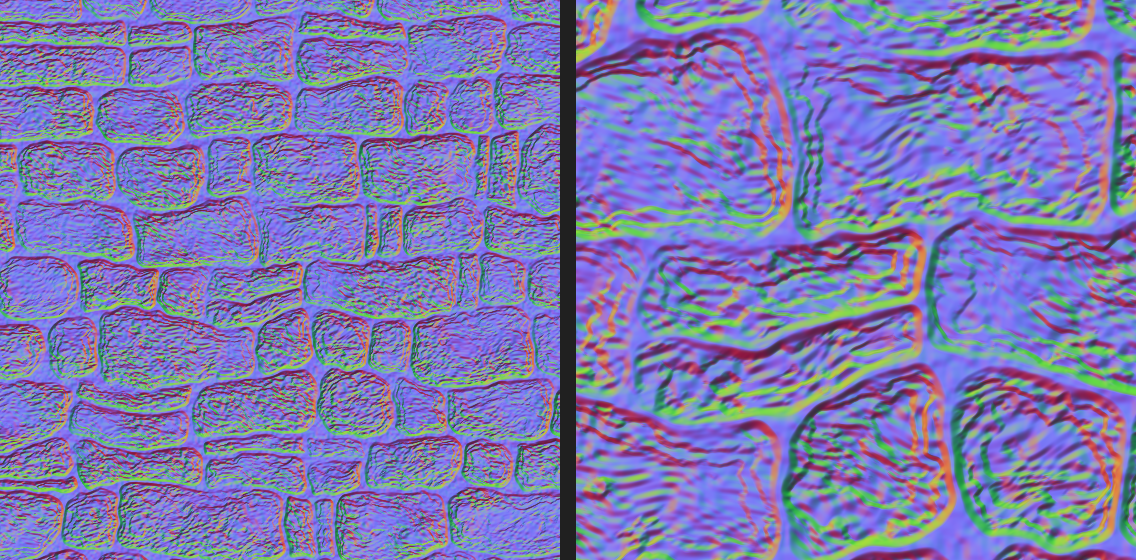
Left: the whole. Right: its middle third, enlarged.
A WebGL 2 fragment shader for this texture map:

```glsl
#version 300 es
precision highp float;
// Normal map of a dry stone wall: wavy courses are cut into rounded blocks,
// whose rims and chipped faces are terraced into thin steps of a height field;
// the slopes of that field are then encoded as colour.

uniform vec2 u_resolution;
out vec4 fragColor;

const vec2 GRID = vec2(5.2, 9.4);        // blocks across, courses up
const float SLOPE_STEP = 0.001;          // sampling distance for slopes
const vec3 FLAT_COLOR = vec3(0.495, 0.48, 0.97);
const float STEEP_BLUE = 0.24;           // share of blue left on steep faces

float hash(vec2 p) {
    vec3 q = fract(p.xyx * 0.1031);
    q += dot(q, q.yzx + 33.33);
    return fract((q.x + q.y) * q.z);
}

float noise(vec2 p) {
    vec2 cell = floor(p), f = fract(p);
    f = f * f * (3.0 - 2.0 * f);
    float low = mix(hash(cell), hash(cell + vec2(1, 0)), f.x);
    float high = mix(hash(cell + vec2(0, 1)), hash(cell + vec2(1, 1)), f.x);
    return mix(low, high, f.y);
}

float fbm(vec2 p) {
    float sum = 0.0, gain = 0.5;
    for (int i = 0; i < 4; i++) {
        sum += gain * noise(p);
        p = mat2(1.9, 0.35, -0.35, 1.9) * p + 17.0;
        gain *= 0.5;
    }
    return sum;
}

vec2 warp(vec2 p, float scale, float amount) {
    return p + amount * (vec2(noise(p * scale), noise(p * scale + 41.0)) - 0.5);
}

vec2 rotate(vec2 p, float angle) {
    return mat2(cos(angle), sin(angle), -sin(angle), cos(angle)) * p;
}

// Wavy joint below a course, and upright joint left of a block.
float courseEdge(float row, float x) {
    return row + 0.55 * (hash(vec2(row, 7.0)) - 0.5)
               + 0.35 * (noise(vec2(x * 1.4, row * 17.3)) - 0.5);
}

float blockEdge(float col, float row) {
    return col + 0.7 * (hash(vec2(col, row + 51.0)) - 0.5);
}

float roundedBox(vec2 p, vec2 halfSize, float radius) {
    vec2 q = abs(p) - halfSize + radius;
    return length(max(q, 0.0)) + min(max(q.x, q.y), 0.0) - radius;
}

// Signed distance to the block around p; also gives its id.
float stoneDistance(vec2 p, out vec2 id) {
    vec2 q = p * GRID;
    float row = floor(q.y);
    row += step(courseEdge(row + 1.0, q.x), q.y) - step(q.y, courseEdge(row, q.x));
    vec2 lo, hi;
    lo.y = courseEdge(row, q.x);
    hi.y = courseEdge(row + 1.0, q.x);
    q.x += hash(vec2(row, 3.0)) * 9.0;
    float col = floor(q.x);
    col += step(blockEdge(col + 1.0, row), q.x) - step(q.x, blockEdge(col, row));
    lo.x = blockEdge(col, row);
    hi.x = blockEdge(col + 1.0, row);
    id = vec2(col, row);

    // Some blocks are split into smaller ones, stacked or side by side.
    float kind = hash(id + 12.0);
    vec2 cut = mix(lo, hi, mix(0.28, 0.72, hash(id + 29.0)));
    if (kind < 0.16) {
        if (q.y < cut.y) { hi.y = cut.y; id.y += 0.37; } else lo.y = cut.y;
    } else if (kind < 0.4) {
        if (q.x < cut.x) { hi.x = cut.x; id.x += 0.37; } else lo.x = cut.x;
    }
    vec2 local = (q - 0.5 * (lo + hi)) / GRID;
    float gap = mix(0.001, 0.0035, hash(id + 5.0));
    vec2 halfSize = max(0.5 * (hi - lo) / GRID - gap, 0.002);
    float radius = min(halfSize.x, halfSize.y) * mix(0.3, 0.8, hash(id + 8.0));
    return roundedBox(local, halfSize, radius);
}

// Plateaus parted by thin steps, like flaked rock.
float terrace(float level) {
    return floor(level) + smoothstep(0.3, 0.7, fract(level));
}

float wallHeight(vec2 p) {
    vec2 id;
    float d = stoneDistance(warp(warp(p, 9.0, 0.022), 45.0, 0.009), id);
    float stone = 1.0 - smoothstep(-0.005, 0.001, d);
    float shoulder = smoothstep(0.0, mix(0.015, 0.04, noise(p * 11.0 + 5.0)), -d);

    // Flakes and grain run mostly sideways, leaning differently on each block.
    vec2 rock = rotate(p, 0.7 * (hash(id + 61.0) - 0.5)) + id * 1.7;
    rock = warp(rock, 30.0, 0.012);
    float rough = mix(0.5, 1.15, smoothstep(0.25, 0.7, noise(rock * 12.0)));
    rough += 0.35 * exp(min(d, 0.0) / 0.012);
    float level = 2.2 * fbm(rock * vec2(46.0, 80.0)) + 1.8 * shoulder;
    float flakes = 0.0036 * (terrace(level) - 1.0);
    float grain = 0.0042 * noise(rock * vec2(145.0, 255.0));
    float rim = 0.006 * noise(p * 16.0) + 0.001;
    float mortar = 0.003 * noise(p * vec2(50.0, 80.0)) + 0.0015 * noise(p * 190.0);
    return mix(mortar, rim + rough * (flakes + grain), stone);
}

void main() {
    vec2 p = gl_FragCoord.xy / min(u_resolution.x, u_resolution.y);
    vec2 dx = vec2(SLOPE_STEP, 0.0), dy = dx.yx;
    float center = wallHeight(p);
    vec2 ahead = vec2(wallHeight(p + dx), wallHeight(p + dy)) - center;
    vec2 behind = center - vec2(wallHeight(p - dx), wallHeight(p - dy));
    ahead /= SLOPE_STEP;
    behind /= SLOPE_STEP;

    // Steepness keeps opposite slopes of a crease, which cancel in the mean.
    vec2 slope = 0.5 * (ahead + behind);
    float steepness = 0.5 * (dot(ahead, ahead) + dot(behind, behind));
    float facing = inversesqrt(1.0 + steepness);

    // Right faces turn red, lower faces green, steep faces lose blue.
    vec2 tint = 0.42 * vec2(-slope.x, slope.y) * facing;
    float blue = FLAT_COLOR.z * mix(STEEP_BLUE, 1.0, pow(facing, 3.2));
    fragColor = vec4(clamp(vec3(FLAT_COLOR.xy + tint, blue), 0.0, 1.0), 1.0);
}
```
